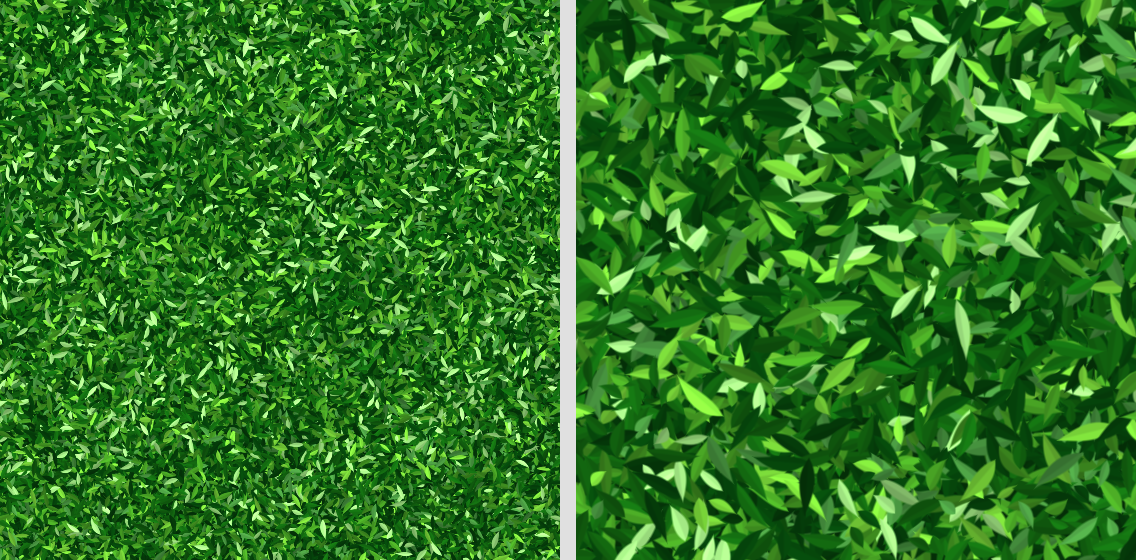
Left, the full canvas; right, a detail of the centre.
A Shadertoy shader for this texture:

```glsl
// Dense lawn of short pointed leaf blades, seen from above.
// Jittered cell layers are stacked from the ground up; every cell holds one
// blade whose direction, size, bend and colour come from a cell hash.

const int LAYERS = 14;
const float CELL = 0.022;          // cell width, in canvas heights
const float EDGE = 0.0009;         // half width of the soft blade edge
const float TAU = 6.2831853;

const vec3 SHADE = vec3(0.02, 0.25, 0.04);
const vec3 DEEP  = vec3(0.07, 0.39, 0.06);
const vec3 MUTED = vec3(0.27, 0.56, 0.24);
const vec3 GRASS = vec3(0.26, 0.59, 0.13);
const vec3 LIME  = vec3(0.47, 0.83, 0.22);
const vec3 PALE  = vec3(0.63, 0.90, 0.51);

// Four random values in 0..1 from a cell and a seed
vec4 hash4(vec3 cell) {
    vec4 h = fract(cell.xyzx * vec4(0.1031, 0.1030, 0.0973, 0.1099));
    h += dot(h, h.wzxy + 33.33);
    return fract((h.xxyz + h.yzzw) * h.zywx);
}

vec2 rotate(vec2 p, float angle) {
    float c = cos(angle), s = sin(angle);
    return vec2(c * p.x + s * p.y, c * p.y - s * p.x);
}

// Broad, faint light and dark patches from layered sines
float patches(vec2 p) {
    return 0.5 * sin(9.0 * p.x + 3.0 * sin(7.0 * p.y))
         + 0.5 * sin(13.0 * p.y - 2.0 * sin(11.0 * p.x + 1.0));
}

// Approximate distance to a bent blade lying along x, pointed at both ends
float bladeDistance(vec2 p, float halfLength, float halfWidth, float bend) {
    float u = p.x / halfLength;
    float taper = max(1.0 - 0.35 * u, 0.2);
    float y = p.y + bend * halfWidth * (u * u - 0.4);
    return abs(y) - halfWidth * (1.0 - u * u) * taper;
}

// Colour by rank, from the darkest to the lightest, split by area share
vec3 bladeColor(float rank) {
    if (rank < 0.27) return SHADE;
    if (rank < 0.59) return DEEP;
    if (rank < 0.68) return MUTED;
    if (rank < 0.86) return GRASS;
    if (rank < 0.93) return LIME;
    return PALE;
}

// Lays the blade of one cell over the colour below
vec3 addBlade(vec3 below, vec2 p, vec2 cell, float layer, float height) {
    vec4 place = hash4(vec3(cell, layer + 3.0));
    vec4 look = hash4(vec3(cell.yx + 71.0, layer + 29.0));

    // Shape
    vec2 root = (cell + place.xy) * CELL;
    vec2 q = rotate(p - root, TAU * place.z);
    float halfLength = mix(0.006, 0.018, place.w);
    float halfWidth = mix(0.0022, 0.0050, 0.5 * (place.w + look.y));
    float bend = 1.4 * (look.z - 0.5);
    float d = bladeDistance(q, halfLength, halfWidth, bend);
    float cover = 1.0 - smoothstep(-EDGE, EDGE, d);

    // Colour: upper blades tend to be lighter, one half is a little dimmer
    float rank = look.x + 0.25 * (height - 0.77) + 0.04 * patches(root);
    float light = mix(0.76, 1.24, look.w);
    light *= mix(0.95, 1.05, smoothstep(-EDGE, EDGE, q.y));
    return mix(below, bladeColor(rank) * light, cover);
}

// One layer of blades, gathered from the cells around the point
vec3 addLayer(vec3 below, vec2 p, float layer, float height) {
    vec2 home = floor(p / CELL);
    vec3 color = below;
    for (int y = -1; y <= 1; y++) {
        for (int x = -1; x <= 1; x++) {
            vec2 cell = home + vec2(x, y);
            color = addBlade(color, p, cell, layer, height);
        }
    }
    return color;
}

void mainImage(out vec4 fragColor, in vec2 fragCoord) {
    vec2 p = fragCoord / iResolution.y;
    vec3 color = SHADE * 0.7;

    // Stack the layers from the ground up
    for (int i = 0; i < LAYERS; i++) {
        float layer = float(i);
        float height = layer / float(LAYERS - 1);
        vec2 shift = CELL * (7.0 + layer * vec2(0.37, 0.61));
        color = addLayer(color, p + shift, layer * 5.0, height);
    }
    fragColor = vec4(clamp(color, 0.0, 1.0), 1.0);
}
```
